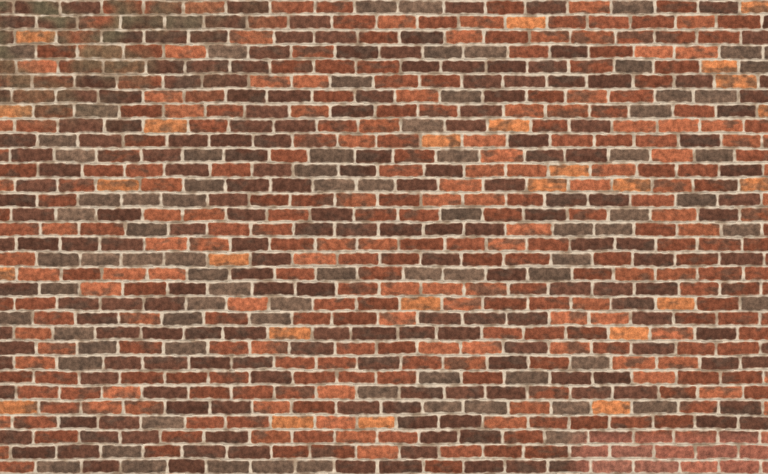
Write a WebGL 2 fragment shader that draws this texture.

```glsl
#version 300 es
precision highp float;

uniform vec2 u_resolution;
out vec4 fragColor;

// Layout: lengths are in row heights unless noted
const vec2 REPEATS = vec2(18.0, 32.0);
const float BRICK_LENGTH = 2.88;
const float BOND_PHASE = 0.84;     // in bricks
const float ROW_DRIFT = 0.14;      // in bricks
const float JOINT_JITTER = 0.12;   // in bricks
const float JOINT_HALF = 0.10;
const float CORNER = 0.12;
const float EDGE_WOBBLE = 0.10;
const float EDGE_SOFT = 0.05;
const float BED_WARP = 0.12;

// Share of each kind of brick, cumulative
const float DARK_SHARE = 0.30;
const float GREY_SHARE = 0.44;
const float RED_SHARE = 0.80;
const float BRIGHT_SHARE = 0.96;

const vec3 DARK_BRICK = vec3(0.41, 0.27, 0.21);
const vec3 GREY_BRICK = vec3(0.47, 0.37, 0.30);
const vec3 RED_BRICK = vec3(0.54, 0.31, 0.22);
const vec3 BRIGHT_BRICK = vec3(0.67, 0.39, 0.27);
const vec3 ORANGE_BRICK = vec3(0.82, 0.51, 0.32);
const vec3 PINK_BRICK = vec3(0.68, 0.42, 0.34);
const vec3 SOOT = vec3(0.36, 0.29, 0.24);
const vec3 MOSS = vec3(0.43, 0.38, 0.29);
const vec3 PALE_MORTAR = vec3(0.87, 0.79, 0.69);
const vec3 DIRTY_MORTAR = vec3(0.66, 0.56, 0.46);

float hash(vec2 p) {
    vec3 q = fract(p.xyx * 0.1031);
    q += dot(q, q.yzx + 33.33);
    return fract((q.x + q.y) * q.z);
}

float cornerSlope(vec2 cell, vec2 offset) {
    float angle = 6.2832 * hash(cell + 17.0);
    return dot(vec2(cos(angle), sin(angle)), offset);
}

// Gradient noise, about -0.7 to 0.7
float noise(vec2 p) {
    vec2 i = floor(p), f = fract(p), e = vec2(1.0, 0.0);
    vec2 w = f * f * f * (f * (f * 6.0 - 15.0) + 10.0);
    float low = mix(cornerSlope(i, f), cornerSlope(i + e, f - e), w.x);
    float high = mix(cornerSlope(i + e.yx, f - e.yx), cornerSlope(i + 1.0, f - 1.0), w.x);
    return mix(low, high, w.y);
}

float fbm(vec2 p) {
    float sum = 0.0, amplitude = 1.0;
    for (int i = 0; i < 3; i++) {
        sum += amplitude * noise(p);
        p = p * 2.03 + 11.7;
        amplitude *= 0.55;
    }
    return sum;
}

// Position of a numbered upright joint, in bricks
float jointAt(float index, float row) {
    return index + JOINT_JITTER * (hash(vec2(index + 40.0, row + 9.0)) - 0.5);
}

float roundedBox(vec2 p, vec2 halfSize, float radius) {
    vec2 d = abs(p) - halfSize + radius;
    return length(max(d, 0.0)) + min(max(d.x, d.y), 0.0) - radius;
}

vec3 brickColour(float pick) {
    vec3 colour = pick < DARK_SHARE ? DARK_BRICK : GREY_BRICK;
    colour = pick < GREY_SHARE ? colour : RED_BRICK;
    colour = pick < RED_SHARE ? colour : BRIGHT_BRICK;
    return pick < BRIGHT_SHARE ? colour : ORANGE_BRICK;
}

void main() {
    vec2 uv = gl_FragCoord.xy / u_resolution;
    vec2 wall = uv * REPEATS;
    vec2 p = wall * vec2(BRICK_LENGTH, 1.0);
    float pixel = REPEATS.y / u_resolution.y;

    // Running bond with uneven joints
    float y = wall.y + BED_WARP * noise(p * vec2(0.3, 0.4));
    float row = floor(y);
    float drift = ROW_DRIFT * (hash(vec2(row, 3.0)) - 0.5);
    float x = wall.x - BOND_PHASE - 0.5 * mod(row, 2.0) - drift;
    float nearest = floor(x + 0.5);
    float id = x < jointAt(nearest, row) ? nearest - 1.0 : nearest;
    float left = jointAt(id, row), right = jointAt(id + 1.0, row);
    vec2 local = vec2((x - 0.5 * (left + right)) * BRICK_LENGTH, fract(y) - 0.5);
    vec2 halfSize = vec2(0.5 * (right - left) * BRICK_LENGTH, 0.5) - JOINT_HALF;
    vec2 key = vec2(id + 50.0, row);
    halfSize.y -= 0.06 * (hash(key + 5.0) - 0.5);
    float dist = roundedBox(local, halfSize, CORNER) + EDGE_WOBBLE * noise(p * 2.3);
    float soft = EDGE_SOFT + 0.5 * pixel;
    float brickMask = 1.0 - smoothstep(-soft, soft, dist);

    // Fired colour, soot and grain
    float grain = fbm(p * 2.6);
    float repair = smoothstep(0.73, 0.77, uv.x) * (1.0 - smoothstep(0.07, 0.10, uv.y));
    vec3 brick = brickColour(hash(key)) * mix(0.90, 1.12, hash(key + 23.0));
    brick = mix(brick, PINK_BRICK, 0.75 * repair);
    float soot = smoothstep(0.0, 0.6, fbm(p * vec2(0.6, 1.1) + 60.0) + 0.5 * hash(key + 71.0) - 0.2);
    brick = mix(brick, SOOT, 0.6 * soot * (1.0 - repair));
    float corner = 1.0 - smoothstep(0.05, 0.38, length((uv - vec2(0.0, 1.0)) * vec2(0.8, 1.0)));
    brick = mix(brick, MOSS, corner * smoothstep(-0.4, 0.4, fbm(p * 0.3)));
    brick *= 1.0 + 0.28 * grain + 0.12 * local.y;

    // Mortar with dirt and a shadow below each brick
    float dirt = smoothstep(-0.1, 0.6, fbm(p * 0.8 + 90.0) + 0.4 * corner);
    vec3 mortar = mix(PALE_MORTAR, DIRTY_MORTAR, dirt) * (1.0 + 0.12 * grain);
    mortar *= 1.0 - 0.12 * smoothstep(0.3, 0.5, -local.y);

    fragColor = vec4(mix(mortar, brick, brickMask), 1.0);
}
```
